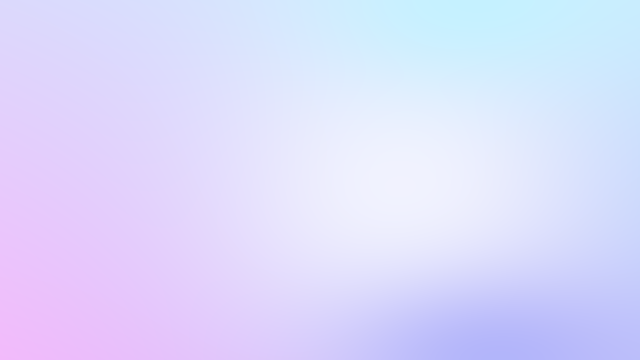
Give the GLSL for this background, as a Shadertoy shader.

```glsl
// Soft pastel mesh gradient: four corner colours blended across the canvas,
// with a white glow right of centre, a cyan haze on the top edge and a
// periwinkle haze on the bottom edge, each an elliptical Gaussian.

const vec3 TOP_LEFT     = vec3(0.860, 0.850, 0.990);
const vec3 TOP_RIGHT    = vec3(0.785, 0.915, 0.995);
const vec3 BOTTOM_LEFT  = vec3(0.950, 0.728, 0.985);
const vec3 BOTTOM_RIGHT = vec3(0.745, 0.755, 0.982);

const vec3 WHITE_GLOW = vec3(0.947, 0.952, 0.995);
const vec3 CYAN       = vec3(0.768, 0.948, 1.000);
const vec3 PERIWINKLE = vec3(0.698, 0.708, 0.980);

// Centres are fractions of the canvas; radii are in canvas heights.
const vec2 GLOW_CENTRE       = vec2(0.63, 0.48);
const vec2 GLOW_RADIUS       = vec2(0.55, 0.55);
const vec2 CYAN_CENTRE       = vec2(0.74, 1.00);
const vec2 CYAN_RADIUS       = vec2(0.50, 0.245);
const vec2 PERIWINKLE_CENTRE = vec2(0.78, 0.00);
const vec2 PERIWINKLE_RADIUS = vec2(0.45, 0.22);

// Elliptical Gaussian falloff: 1 at the centre, fading smoothly to 0.
float haze(vec2 uv, vec2 centre, vec2 radius) {
    float aspect = iResolution.x / iResolution.y;
    vec2 d = (uv - centre) * vec2(aspect, 1.0) / radius;
    return exp(-dot(d, d));
}

void mainImage(out vec4 fragColor, in vec2 fragCoord) {
    vec2 uv = fragCoord / iResolution.xy;

    // Corner blend
    vec3 bottom = mix(BOTTOM_LEFT, BOTTOM_RIGHT, uv.x);
    vec3 top = mix(TOP_LEFT, TOP_RIGHT, uv.x);
    vec3 colour = mix(bottom, top, uv.y);

    // Central glow, then the two edge hazes over it
    colour = mix(colour, WHITE_GLOW, haze(uv, GLOW_CENTRE, GLOW_RADIUS));
    colour = mix(colour, CYAN, 0.95 * haze(uv, CYAN_CENTRE, CYAN_RADIUS));
    colour = mix(colour, PERIWINKLE, haze(uv, PERIWINKLE_CENTRE, PERIWINKLE_RADIUS));

    fragColor = vec4(colour, 1.0);
}
```
